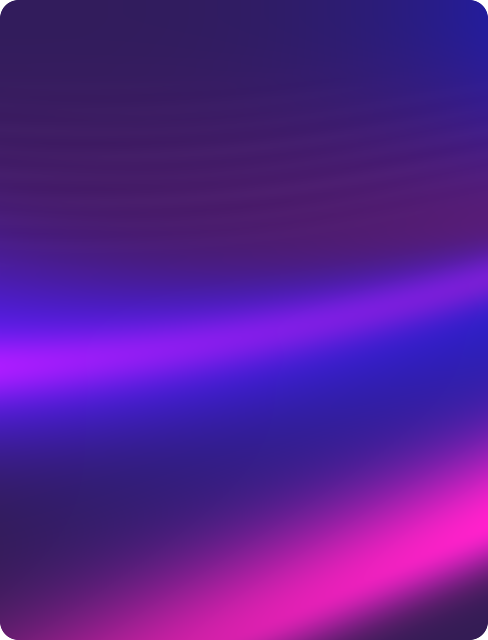
This background is drawn by a WebGL 1 fragment shader. Its source:

```glsl
precision highp float;

uniform vec2 u_resolution;

// Bell-shaped falloff with a separate width on each side of zero
float glow(float d, float widthBelow, float widthAbove) {
  float t = d / (d < 0.0 ? widthBelow : widthAbove);
  return exp(-t * t);
}

float roundedBox(vec2 p, vec2 halfSize, float radius) {
  vec2 q = abs(p) - halfSize + radius;
  return length(max(q, 0.0)) + min(max(q.x, q.y), 0.0) - radius;
}

void main() {
  vec2 uv = gl_FragCoord.xy / u_resolution;
  float x = uv.x;

  // Signed heights above the violet ridge and the pink streak
  float ridge = uv.y - (0.427 + 0.047 * x + 0.09 * x * x);
  float streak = uv.y - (0.18 - 0.333 * (1.0 - x));

  // Dusky purple sky with a blue upper right corner
  vec3 skyLow = mix(vec3(0.28, 0.11, 0.41), vec3(0.35, 0.11, 0.46), x * x);
  vec3 skyTop = mix(vec3(0.195, 0.11, 0.36), vec3(0.14, 0.11, 0.61), x * x * x);
  vec3 sky = mix(skyLow, skyTop, smoothstep(0.62, 0.98, uv.y));

  // Faint slanted ripples in the sky
  float ripple = sin(175.0 * (uv.y - 0.06 * x * x) + 2.0 * sin(4.0 * x))
               + 0.5 * sin(97.0 * uv.y - 7.0 * x);
  sky += 0.005 * ripple * smoothstep(0.1, 0.2, ridge) * smoothstep(0.95, 0.75, uv.y);

  // Navy valley, darkest beneath the pink streak
  vec3 valley = mix(vec3(0.19, 0.11, 0.35), vec3(0.15, 0.12, 0.62), x);
  valley = mix(vec3(0.2, 0.11, 0.33), valley, smoothstep(-0.1, 0.05, streak));
  vec3 color = mix(valley, sky, smoothstep(-0.08, 0.04, ridge));

  // Wide blue band, narrowing above the ridge toward the right
  vec3 blue = mix(vec3(0.31, 0.11, 0.97), vec3(0.19, 0.12, 0.83), x);
  color = mix(color, blue, glow(ridge, 0.132, 0.16 * exp(-1.2 * x)));

  // Thin violet crest
  float crest = glow(ridge, mix(0.052, 0.04, x), mix(0.05, 0.038, x));
  color += crest * vec3(0.36 - 0.3 * x + 0.22 * x * x, 0.0, 0.03 * (1.0 - x));

  // Pink streak, soft above and sharper below
  vec3 pink = mix(vec3(0.7, 0.12, 0.56), vec3(1.0, 0.13, 0.8), x);
  color = mix(color, pink, glow(streak, 0.07, mix(0.165, 0.135, x)));

  // White outside the rounded corners
  float edge = roundedBox(gl_FragCoord.xy - 0.5 * u_resolution,
                          0.5 * u_resolution, 0.038 * u_resolution.x);
  color = mix(color, vec3(1.0), smoothstep(-0.5, 0.5, edge));

  gl_FragColor = vec4(color, 1.0);
}
```
